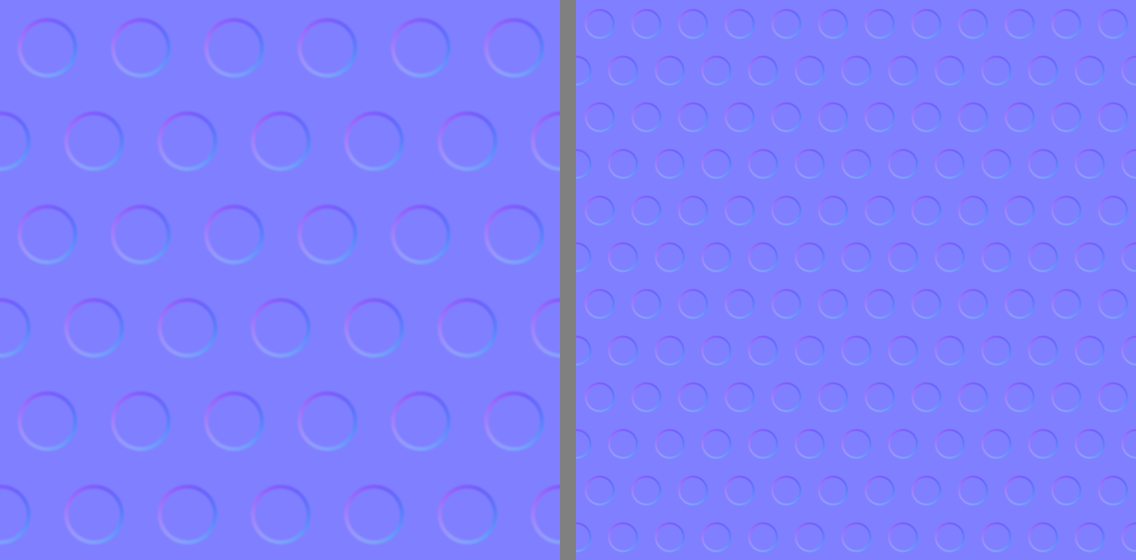
Left, the tile; right, the same tile 2 across and 2 down.
Reproduce this texture map procedurally as a WebGL 2 fragment shader.

```glsl
#version 300 es
precision highp float;

uniform vec2 u_resolution;
out vec4 fragColor;

// Unit gradient on a lattice that wraps after 'period' cells
vec2 latticeGradient(vec2 cell, float period) {
    cell = mod(cell, period);
    vec3 h = fract(cell.xyx * vec3(0.1031, 0.1030, 0.0973));
    h += dot(h, h.yzx + 33.33);
    float angle = 6.28319 * fract((h.x + h.y) * h.z);
    return vec2(cos(angle), sin(angle));
}

float gradientNoise(vec2 p, float period) {
    vec2 cell = floor(p);
    vec2 f = p - cell;
    vec2 blend = f * f * f * (f * (f * 6.0 - 15.0) + 10.0);
    vec2 e = vec2(1.0, 0.0);
    float a = dot(latticeGradient(cell, period), f);
    float b = dot(latticeGradient(cell + e.xy, period), f - e.xy);
    float c = dot(latticeGradient(cell + e.yx, period), f - e.yx);
    float d = dot(latticeGradient(cell + e.xx, period), f - e.xx);
    return mix(mix(a, b, blend.x), mix(c, d, blend.x), blend.y);
}

// Slope of the rounded rim around each recessed disc
vec2 rimSlope(vec2 uv) {
    vec2 grid = uv * 6.0 + vec2(-0.008, 0.012);
    grid.x += 0.5 * mod(floor(grid.y) + 1.0, 2.0);
    vec2 toCenter = 0.5 - fract(grid);
    float dist = length(toCenter);
    float pixel = 6.0 / min(u_resolution.x, u_resolution.y);
    float halfWidth = max(0.042, 1.5 * pixel);
    float rim = 1.0 - smoothstep(0.0, halfWidth, abs(dist - 0.298));
    return 0.27 * rim * toCenter / max(dist, 0.001);
}

void main() {
    vec2 uv = gl_FragCoord.xy / u_resolution;

    // Faint surface grain
    vec2 grain = vec2(gradientNoise(uv * 96.0, 96.0),
                      gradientNoise(uv * 96.0 + 37.5, 96.0));

    vec2 slope = rimSlope(uv) + 0.008 * grain;
    vec3 normal = vec3(slope, sqrt(1.0 - dot(slope, slope)));
    fragColor = vec4(normal * 0.5 + 0.5, 1.0);
}
```
